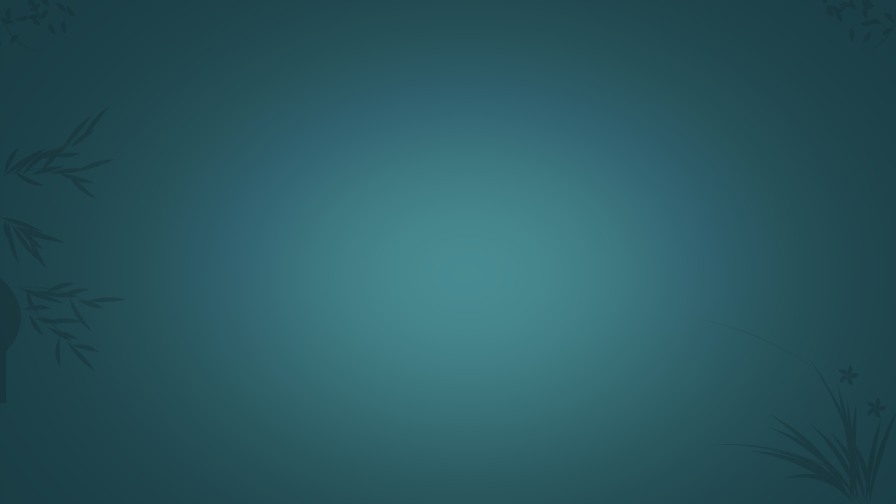
Give the GLSL for this background, as a Shadertoy shader.

```glsl
// Teal oval glow on a dark ground, with faint bamboo, sprigs and an orchid at the edges.

// Lengths are in canvas heights; the origin is at the lower left.
const vec3  GROUND       = vec3(0.100, 0.233, 0.263);
const vec3  GLOW         = vec3(0.280, 0.540, 0.566);
const vec3  RING_TINT    = vec3(-0.004, -0.008, 0.016);
const vec2  GLOW_CENTRE  = vec2(0.522, 0.456);  // share of the canvas
const float GLOW_STRETCH = 1.35;                // width over height
const float GLOW_RADIUS  = 0.424;
const float RING_RADIUS  = 0.34;
const float RING_WIDTH   = 0.09;
const float INK          = 0.15;                // darkening by the plants
const int   BAMBOO_LEAVES = 9;
const int   SPRIG_LEAVES  = 16;
const int   ORCHID_BLADES = 13;
const int   PETALS        = 5;

float hash(vec2 p) {
    vec3 q = fract(p.xyx * 0.1031);
    q += dot(q, q.yzx + 33.33);
    return fract((q.x + q.y) * q.z);
}

vec2 heading(float angle) { return vec2(cos(angle), sin(angle)); }

float cover(float dist) {
    float soft = 0.8 / iResolution.y;
    return smoothstep(soft, -soft, dist);
}

// Tapered blade from a to b; bow bends it to the left of its direction.
float blade(vec2 p, vec2 a, vec2 b, float bow, float halfWidth) {
    float len = length(b - a);
    vec2 along = (b - a) / len;
    vec2 q = p - a;
    float t = dot(q, along) / len;
    float arch = 4.0 * t * (1.0 - t);
    float side = dot(q, vec2(-along.y, along.x)) - bow * arch;
    return cover(max(abs(side) - halfWidth * arch, (abs(t - 0.5) - 0.5) * len));
}

// Twig with narrow leaves fanning from it.
float bambooSpray(vec2 p, vec2 a, vec2 b, float seed) {
    float ink = 0.6 * blade(p, a, b, 0.01, 0.0015);
    float lean = atan(b.y - a.y, b.x - a.x);
    for (int i = 0; i < BAMBOO_LEAVES; i++) {
        float k = float(i);
        float spread = mix(-1.15, 0.75, hash(vec2(k, seed)));
        float len = mix(0.045, 0.095, hash(vec2(k + 20.0, seed)));
        vec2 base = mix(a, b, (k + 0.5) / float(BAMBOO_LEAVES));
        vec2 tip = base + len * heading(lean + spread);
        ink = max(ink, blade(p, base, tip, 0.006 * spread, 0.0045));
    }
    return ink;
}

// Small leaves hanging from an upper corner; q is measured inward from it.
float cornerSprig(vec2 q, float reach, float seed) {
    float ink = 0.6 * blade(q, vec2(0.0, 0.02), vec2(reach * 0.5, 0.105), 0.02, 0.0015);
    for (int i = 0; i < SPRIG_LEAVES; i++) {
        float k = float(i);
        float x = hash(vec2(k, seed));
        vec2 base = vec2(x * reach, hash(vec2(k + 9.0, seed)) * mix(0.085, 0.04, x));
        float turn = 6.2832 * hash(vec2(k + 31.0, seed));
        ink = max(ink, 0.8 * blade(q, base, base + 0.027 * heading(turn), 0.003, 0.005));
    }
    return ink;
}

float flower(vec2 p, vec2 centre) {
    float ink = 0.0;
    for (int i = 0; i < PETALS; i++) {
        vec2 tip = centre + 0.022 * heading(0.5 + 6.2832 * float(i) / float(PETALS));
        ink = max(ink, blade(p, centre, tip, 0.002, 0.0045));
    }
    return ink;
}

// Orchid clump; q.x is measured leftward from the right edge.
float orchid(vec2 q) {
    vec2 root = vec2(0.065, 0.005);
    float ink = 0.0;
    for (int i = 0; i < ORCHID_BLADES; i++) {
        float k = float(i);
        float turn = mix(0.3, 2.0, (k + 0.5 * hash(vec2(k, 5.0))) / float(ORCHID_BLADES));
        float len = mix(0.13, 0.24, hash(vec2(k, 8.0)));
        vec2 base = root + vec2(0.05 * (hash(vec2(k, 2.0)) - 0.5), 0.0);
        ink = max(ink, blade(q, base, base + len * heading(turn), 0.025 * cos(turn), 0.005));
    }
    ink = max(ink, blade(q, root, vec2(0.17, 0.285), 0.02, 0.003));
    ink = max(ink, 0.8 * blade(q, vec2(0.09, 0.05), vec2(0.362, 0.118), 0.02, 0.002));
    ink = max(ink, 0.4 * blade(q, vec2(0.15, 0.26), vec2(0.405, 0.37), 0.016, 0.0015));
    return max(ink, max(flower(q, vec2(0.095, 0.255)), flower(q, vec2(0.04, 0.19))));
}

void mainImage(out vec4 fragColor, in vec2 fragCoord) {
    vec2 p = fragCoord / iResolution.y;
    float aspect = iResolution.x / iResolution.y;
    vec2 fromRight = vec2(aspect - p.x, p.y);

    // Oval glow with a slightly bluer ring
    vec2 offset = p - GLOW_CENTRE * vec2(aspect, 1.0);
    float r = length(offset / vec2(GLOW_STRETCH, 1.0));
    vec3 colour = mix(GROUND, GLOW, exp(-r * r / (GLOW_RADIUS * GLOW_RADIUS)));
    float ring = (r - RING_RADIUS) / RING_WIDTH;
    colour += RING_TINT * exp(-ring * ring) * smoothstep(-0.3, 0.1, offset.y);

    // Bamboo and rock on the left
    float ink = bambooSpray(p, vec2(0.0, 0.65), vec2(0.17, 0.72), 1.0);
    ink = max(ink, bambooSpray(p, vec2(0.0, 0.65), vec2(0.16, 0.66), 2.0));
    ink = max(ink, bambooSpray(p, vec2(0.0, 0.57), vec2(0.06, 0.53), 3.0));
    ink = max(ink, bambooSpray(p, vec2(0.03, 0.43), vec2(0.18, 0.40), 4.0));
    ink = max(ink, bambooSpray(p, vec2(0.04, 0.39), vec2(0.15, 0.31), 6.0));
    float rockEdge = 0.042 * (1.0 - pow(abs(p.y - 0.37) / 0.08, 2.0));
    ink = max(ink, cover(p.x - max(rockEdge, 0.012 * step(abs(p.y - 0.28), 0.08))));

    // Corner sprigs and orchid
    ink = max(ink, cornerSprig(vec2(p.x, 1.0 - p.y), 0.175, 11.0));
    ink = max(ink, cornerSprig(vec2(fromRight.x, 1.0 - p.y), 0.14, 17.0));
    ink = max(ink, orchid(fromRight));

    fragColor = vec4(colour * (1.0 - INK * ink), 1.0);
}
```
